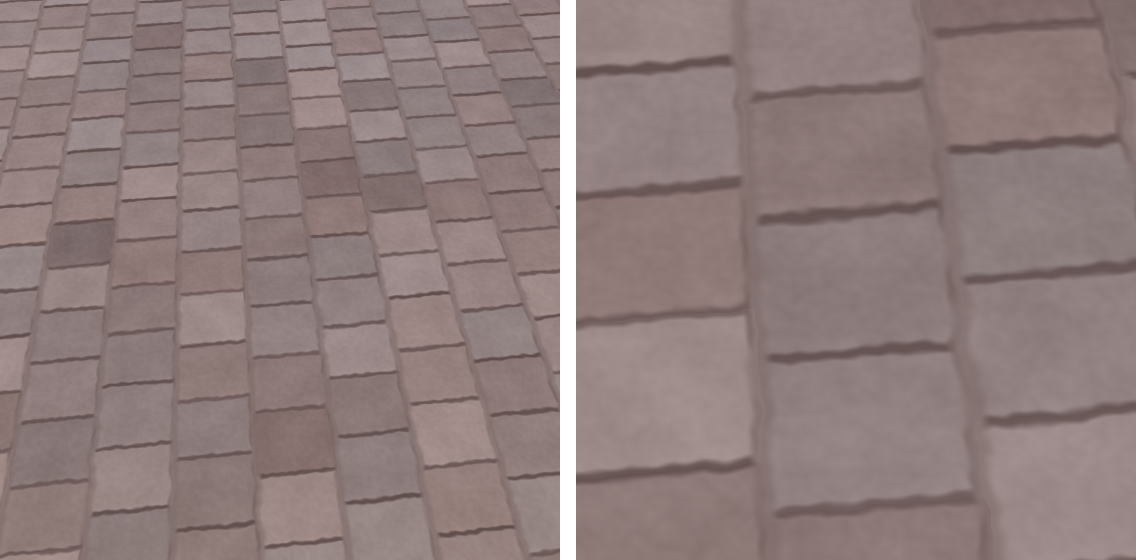
Left, the full canvas; right, a detail of the centre.
A three.js fragment shader for this texture:

```glsl
varying vec2 vUv;

float hash(vec2 p) {
  vec3 q = fract(p.xyx * vec3(0.1031, 0.1030, 0.0973));
  q += dot(q, q.yzx + 33.33);
  return fract((q.x + q.y) * q.z);
}

float slope(vec2 corner, vec2 offset) {
  float angle = 6.2832 * hash(corner + 61.0);
  return dot(vec2(cos(angle), sin(angle)), offset);
}

float gradientNoise(vec2 p) {
  vec2 i = floor(p);
  vec2 f = p - i;
  vec2 w = f * f * f * (f * (f * 6.0 - 15.0) + 10.0);
  float low = mix(slope(i, f), slope(i + vec2(1.0, 0.0), f - vec2(1.0, 0.0)), w.x);
  float high = mix(slope(i + vec2(0.0, 1.0), f - vec2(0.0, 1.0)), slope(i + 1.0, f - 1.0), w.x);
  return mix(low, high, w.y);
}

void main() {
  // Ground plane in perspective: one unit per stone
  float down = 1.0 - vUv.y;
  float nearness = 1.0 + 0.906 * down;
  vec2 ground = vec2((vUv.x - 0.329 + 0.022 * down) / (0.0833 * nearness), 28.9 / nearness);
  float grain = gradientNoise(ground * vec2(9.0, 8.0));
  float patches = gradientNoise(ground * vec2(2.3, 2.0) + 7.0);

  // Columns, each shifted along its length
  float across = ground.x + 0.05 * gradientNoise(ground * vec2(1.0, 2.5)) + 0.02 * grain;
  float column = floor(across);
  float inColumn = across - column;
  float shift = 0.60 - 0.32 * column + 0.1 * sin(1.57 * column);

  // Slanted cross joints with uneven spacing
  float along = ground.y - shift - 0.13 * (inColumn - 0.5) + 0.035 * grain + 0.03 * patches;
  float joint = floor(along + 0.5);
  float fromJoint = along - joint - 0.08 * (hash(vec2(column, joint) + 40.0) - 0.5);
  vec2 stone = vec2(column, joint - step(fromJoint, 0.0));

  // Distances to the joints in canvas units
  float sideGap = min(inColumn, 1.0 - inColumn) * 0.0833 * nearness;
  float crossGap = abs(fromJoint) * nearness * nearness / 26.2;

  // Stone colour: tone, warmth and mottling
  float tone = hash(stone + 20.0);
  float warmth = hash(stone + 90.0) - 0.5;
  vec3 color = vec3(0.577, 0.506, 0.500) + 0.095 * (tone - 0.5);
  color -= 0.045 * smoothstep(0.86, 0.92, hash(stone + 130.0));
  color += vec3(0.024, -0.004, -0.014) * warmth;
  color += 0.035 * patches + 0.02 * grain;
  color += 0.018 * gradientNoise(ground * vec2(18.0, 15.0));
  color += vec3(-0.004, 0.004, 0.018) * (vUv.y - 0.4);
  color += 0.02 * smoothstep(0.75, 1.0, vUv.y) * (1.0 - vUv.x);

  // Faint sandy band between columns, with a broken dark edge
  float band = 1.0 - smoothstep(0.001 * nearness, 0.0065 * nearness, sideGap);
  color = mix(color, vec3(0.495, 0.425, 0.415), 0.62 * band);
  float edge = 1.0 - smoothstep(0.0, 0.0028 * nearness, abs(inColumn - 0.965) * 0.0833 * nearness);
  float broken = smoothstep(-0.3, 0.4, gradientNoise(ground * vec2(1.5, 3.5) + 15.0));
  color = mix(color, vec3(0.40, 0.33, 0.32), 0.42 * edge * broken);

  // Dark shadow under the near edge of each stone
  float wide = (0.0036 + 0.0012 * patches) * nearness;
  float shadow = 1.0 - smoothstep(0.0006 * nearness, wide, crossGap);
  float ends = smoothstep(0.001 * nearness, 0.006 * nearness, sideGap);
  float depth = 0.62 + 0.33 * hash(vec2(column, joint) + 170.0);
  color = mix(color, vec3(0.365, 0.295, 0.290), shadow * ends * depth);

  // Soft light rim above the shadow
  float rim = smoothstep(0.003, 0.006, crossGap) * (1.0 - smoothstep(0.006, 0.014, crossGap));
  color += 0.012 * rim * ends * step(0.0, fromJoint);

  gl_FragColor = vec4(color, 1.0);
}
```
